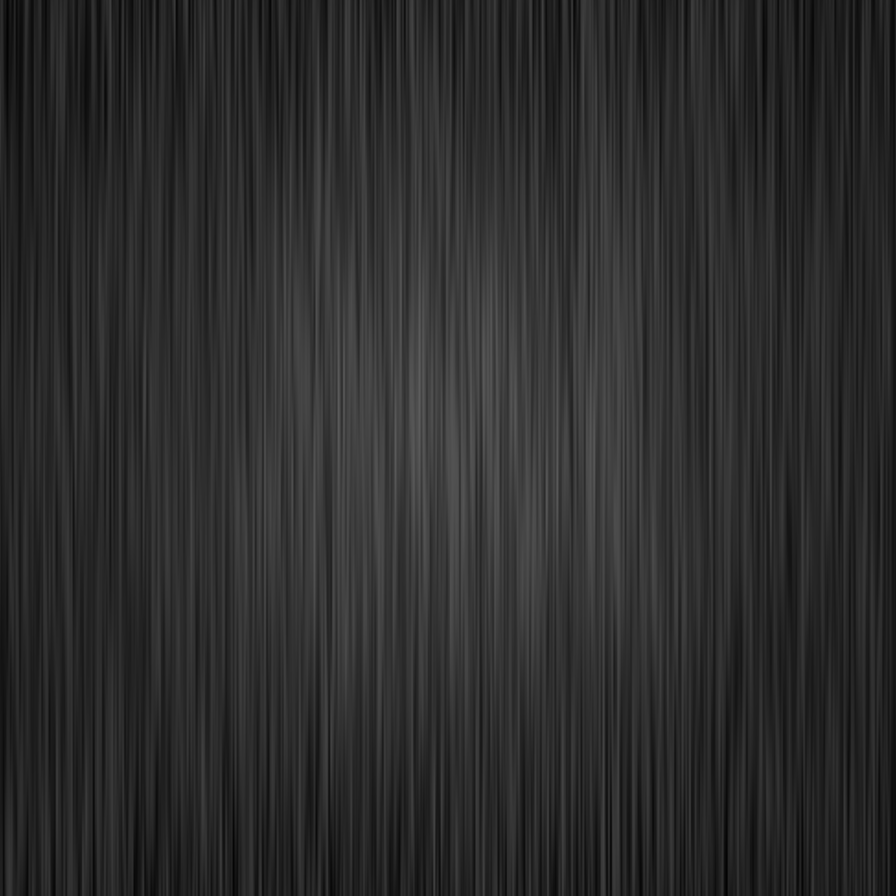
Give the GLSL for this texture, as a WebGL 1 fragment shader.

```glsl
precision highp float;
// Dark brushed metal with fine vertical grain and a soft central glow.

uniform vec2 u_resolution;

const vec2 GLOW_CENTER = vec2(0.5, 0.53);
const vec2 GLOW_RADIUS = vec2(0.35, 0.37);
const float BASE_LEVEL = 0.118;
const float GLOW_LEVEL = 0.148;
const float GRAIN_FLOOR = 0.125;    // grain strength even in the dark
const float GRAIN_GAIN = 0.62;      // grain strength that follows the light
const float END_GRAIN = 0.10;       // extra grain at top and bottom
const float BAND_CONTRAST = 0.08;   // broad, faint columns
const vec2 COARSE_GRAIN = vec2(190.0, 3.0);
const vec2 MEDIUM_GRAIN = vec2(365.0, 5.0);
const vec2 FINE_GRAIN = vec2(487.0, 7.0);
const vec3 GRAIN_WEIGHTS = vec3(0.13, 0.43, 0.44);
const float RIGHT_RIM = 0.994;
const float RIM_SHADE = 0.35;

float hash(vec2 p) {
    vec3 q = fract(vec3(p.xyx) * 0.1031);
    q += dot(q, q.yzx + 33.33);
    return fract((q.x + q.y) * q.z);
}

// Smooth random value along one column, with its own vertical phase.
float columnNoise(float column, float y, float seed) {
    float t = y + 17.0 * hash(vec2(column, seed));
    float cell = floor(t);
    float f = fract(t);
    f = f * f * (3.0 - 2.0 * f);
    return mix(hash(vec2(column, cell + seed)),
               hash(vec2(column, cell + 1.0 + seed)), f);
}

// Long streaks: density.x columns across, density.y changes along them.
float streaks(vec2 uv, vec2 density, float seed) {
    float x = uv.x * density.x;
    float column = floor(x);
    float f = fract(x);
    f = f * f * (3.0 - 2.0 * f);
    float y = uv.y * density.y;
    return mix(columnNoise(column, y, seed),
               columnNoise(column + 1.0, y, seed), f) - 0.5;
}

void main() {
    vec2 uv = gl_FragCoord.xy / u_resolution;

    // Broad light
    vec2 d = (uv - GLOW_CENTER) / GLOW_RADIUS;
    float light = BASE_LEVEL + GLOW_LEVEL * exp(-dot(d, d));
    light *= 1.0 + BAND_CONTRAST * streaks(uv, vec2(24.0, 2.0), 5.0);

    // Layered brush grain
    vec3 layers = vec3(streaks(uv, COARSE_GRAIN, 11.0),
                       streaks(uv, MEDIUM_GRAIN, 37.0),
                       streaks(uv, FINE_GRAIN, 71.0));
    float grain = dot(layers, GRAIN_WEIGHTS);
    float ends = smoothstep(0.25, 0.5, abs(uv.y - 0.5));
    light += grain * (GRAIN_FLOOR + GRAIN_GAIN * light + END_GRAIN * ends);

    // Dark rim on the right
    light *= 1.0 - RIM_SHADE * smoothstep(RIGHT_RIM - 0.002, RIGHT_RIM + 0.002, uv.x);

    gl_FragColor = vec4(vec3(clamp(light, 0.0, 1.0)), 1.0);
}
```
